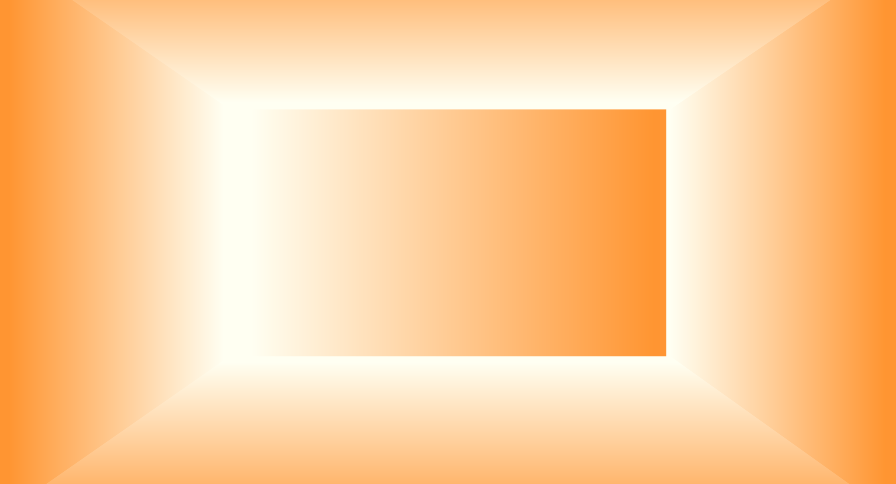
This background is drawn by a WebGL 1 fragment shader. Its source:

```glsl
precision highp float;
// A glowing orange room seen head-on: four receding surfaces fade to cream
// around a back panel with a horizontal gradient. Slanted seams separate
// the walls from the ceiling and floor; all units are canvas fractions.

uniform vec2 u_resolution;

// Cream at 0, saturated orange at 1.
vec3 warmRamp(float t) {
  return mix(vec3(1.0, 1.0, 0.95), vec3(1.0, 0.585, 0.195), clamp(t, 0.0, 1.0));
}

// Smooth coverage of the interval between low and high.
float band(float x, float low, float high, float blur) {
  return smoothstep(-blur, blur, min(x - low, high - x));
}

void main() {
  vec2 uv = gl_FragCoord.xy / u_resolution;
  vec2 blur = 0.75 / u_resolution;

  // Side walls, brightest beside the panel.
  float wall = max((0.25 - uv.x) / 0.24, (uv.x - 0.748) / 0.24);
  vec3 color = warmRamp(wall);

  // Ceiling and floor, widening from the back toward the viewer.
  float up = max((uv.y - 0.774) / 0.226, 0.0);
  float down = max((0.264 - uv.y) / 0.264, 0.0);
  float left = 0.2565 - 0.176 * up - 0.205 * down;
  float right = 0.748 + 0.179 * up + 0.2 * down;
  float shade = max(0.61 * (uv.y - 0.788) / 0.212, 0.69 * (0.252 - uv.y) / 0.252);
  color = mix(color, warmRamp(shade), band(uv.x, left, right, blur.x));

  // Back panel, cream on the left and orange on the right.
  float panel = band(uv.x, 0.2565, 0.7435, blur.x) * band(uv.y, 0.264, 0.774, blur.y);
  color = mix(color, warmRamp((uv.x - 0.28) / 0.45), panel);

  gl_FragColor = vec4(color, 1.0);
}
```
